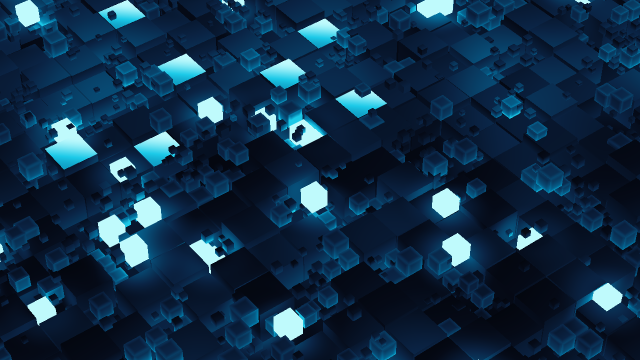
Reproduce this background procedurally as a Shadertoy shader.

```glsl
// A field of floating cubes in three sizes, seen obliquely and lit by glowing ones.
// Each ray walks a fine grid and tests the large, medium and small cube of each cell;
// hashes and layered sines choose the layout and a tone, which a colour ramp paints.

const float VIEW_HEIGHT = 9.0;     // canvas height in large cubes
const float CAMERA_DIST = 37.0;
const float CEILING = 1.7;         // no cube rises above this
const float BIG = 1.0, MID = 0.5, SMALL = 0.25;
const float BIG_SHARE = 0.62;      // cells holding a large cube
const float LAMP_SHARE = 0.15;     // medium cubes that glow
const float LAMP_POWER = 3.2;
const float LAMP_REACH = 1.25;
const int AA = 2;

// Camera axes; the horizontal pair turns the grid, the slope tilts it
const vec3 RIGHT = vec3(0.607, -0.795, 0.0);
const vec3 NEAR = vec3(0.795, 0.607, 0.0);
const vec2 TILT = vec2(0.727, 0.687);

// Cube kinds
const int FLOOR = 0, BLOCK = 1, FROSTED = 2, CHIP = 3, LAMP = 4, LIT_TOP = 5;

struct Cube { vec3 lo; vec3 hi; float tone; int kind; };

vec4 hash4(vec2 p) {
    vec4 q = fract(p.xyxy * vec4(0.1031, 0.1030, 0.0973, 0.1099));
    q += dot(q, q.wzxy + 33.33);
    return fract((q.xxyz + q.yzzw) * q.zywx);
}

// Slow field of light and height, 0 to 1
float wave(vec2 p) {
    return 0.5 + 0.25 * (sin(0.9 * p.x + 1.3 * sin(0.7 * p.y))
                       + sin(1.1 * p.y - 0.5 * p.x + 2.0));
}

vec4 bigHash(vec2 p) { return hash4(floor(p / BIG) + 211.0); }

Cube makeCube(vec2 center, float side, float top, float tone, int kind, bool present) {
    vec3 hi = vec3(center + 0.5 * side, top);
    return Cube(present ? hi - side : hi, hi, tone, kind);
}

Cube bigCube(vec2 p) {
    vec2 id = floor(p / BIG);
    vec4 h = bigHash(p);
    float top = 0.6 + 0.35 * wave(id * 0.6) + 0.22 * step(0.6, h.y);
    bool far = dot(id, NEAR.xy) < -1.5 && dot(id, RIGHT.xy) < 2.0;
    int kind = far && h.z > 0.84 ? LIT_TOP : BLOCK;
    return makeCube((id + 0.5) * BIG, 0.97 * BIG, top, h.w, kind, h.x < BIG_SHARE);
}

Cube midCube(vec2 p) {
    vec2 id = floor(p / MID);
    vec4 h = hash4(id + 437.0);
    float density = bigHash(p).x < BIG_SHARE ? 0.06 : 0.45;
    bool lamp = h.w < LAMP_SHARE;
    float side = MID * (lamp ? 0.93 : mix(0.6, 0.95, h.z));
    float top = lamp ? mix(0.75, 1.55, h.y) : mix(0.35, 1.5, h.y);
    return makeCube((id + 0.5) * MID, side, top, h.w, lamp ? LAMP : FROSTED, h.x < density);
}

Cube smallCube(vec2 p) {
    vec2 id = floor(p / SMALL);
    vec4 h = hash4(id + 823.0);
    float density = bigHash(p).x < BIG_SHARE ? 0.07 : 0.4;
    return makeCube((id + 0.5) * SMALL, SMALL * mix(0.45, 0.95, h.z),
                    mix(0.15, 1.4, h.y), h.w, CHIP, h.x < density);
}

// Rays descend along all three axes, so only the upper faces can be entered
void hitCube(Cube c, vec3 ro, vec3 rd, inout float best, inout Cube found) {
    vec3 enter = (c.hi - ro) / rd, leave = (c.lo - ro) / rd;
    float t = max(enter.x, max(enter.y, enter.z));
    if (t < min(leave.x, min(leave.y, leave.z)) && t < best) { best = t; found = c; }
}

// Light received from glowing cubes close by
float lampLight(vec3 p, vec3 n) {
    float sum = 0.0;
    for (int j = -2; j <= 2; j++)
    for (int i = -2; i <= 2; i++) {
        Cube c = midCube(p.xy + MID * vec2(i, j));
        if (c.kind != LAMP || c.hi.x <= c.lo.x) continue;
        vec3 d = 0.5 * (c.lo + c.hi) - p;
        float r = length(d);
        sum += max(0.0, 0.4 + 0.6 * dot(n, d) / r) * (1.0 - smoothstep(0.1, LAMP_REACH, r));
    }
    return LAMP_POWER * sum;
}

float shade(Cube c, vec3 p) {
    if (c.kind == LAMP) return 5.0;
    float env = wave(p.xy);
    if (c.kind == FLOOR) return min(4.0, 1.6 * env - 0.3 + lampLight(p, vec3(0, 0, 1)));
    vec3 size = c.hi - c.lo, local = (p - c.lo) / size, gap = c.hi - p;
    bool top = gap.z < min(gap.x, gap.y), right = !top && gap.x < gap.y;
    vec3 n = top ? vec3(0, 0, 1) : right ? vec3(1, 0, 0) : vec3(0, 1, 0);
    if (top && c.kind == LIT_TOP) return mix(5.0, 3.5, smoothstep(0.1, 1.0, 0.5 * (local.x + local.y)));
    float lift = smoothstep(0.5, -4.0, dot(p.xy, NEAR.xy));
    float v = top ? -0.4 + 1.6 * c.tone * env + 0.4 * local.x + 0.9 * lift
                  : -0.25 + 0.8 * c.tone + (right ? 0.35 : 0.0) + 2.3 * env * (1.0 - local.z);
    // Frosted rims on the medium cubes
    vec3 edge = abs(local - 0.5) * (1.0 - n);
    float rim = smoothstep(0.25, 0.5, max(edge.x, max(edge.y, edge.z)));
    if (c.kind == FROSTED) v += 0.5 + 0.6 * rim;
    return min(4.0, v + lampLight(p, n));
}

vec3 ramp(float v) {
    vec3 col = vec3(0.02, 0.04, 0.09) * clamp(1.0 + v, 0.2, 1.0);
    col = mix(col, vec3(0.04, 0.14, 0.27), clamp(v, 0.0, 1.0));
    col = mix(col, vec3(0.03, 0.28, 0.44), clamp(v - 1.0, 0.0, 1.0));
    col = mix(col, vec3(0.01, 0.46, 0.64), clamp(v - 2.0, 0.0, 1.0));
    col = mix(col, vec3(0.11, 0.79, 0.91), clamp(v - 3.0, 0.0, 1.0));
    return mix(col, vec3(0.75, 0.98, 0.99), clamp(v - 4.0, 0.0, 1.0));
}

vec3 render(vec2 uv) {
    vec3 forward = -vec3(NEAR.xy * TILT.x, TILT.y), up = vec3(-NEAR.xy * TILT.y, TILT.x);
    vec3 ro = vec3(0, 0, 0.7) - forward * CAMERA_DIST;
    vec3 rd = normalize(forward * CAMERA_DIST + VIEW_HEIGHT * (RIGHT * uv.x + up * uv.y));
    float best = -ro.z / rd.z;
    Cube found = Cube(vec3(0), vec3(1), 0.0, FLOOR);
    vec2 cell = floor((ro + rd * (CEILING - ro.z) / rd.z).xy / SMALL);
    for (int i = 0; i < 32; i++) {
        vec2 mid = (cell + 0.5) * SMALL;
        hitCube(bigCube(mid), ro, rd, best, found);
        hitCube(midCube(mid), ro, rd, best, found);
        hitCube(smallCube(mid), ro, rd, best, found);
        vec2 next = (cell * SMALL - ro.xy) / rd.xy;
        if (best < min(next.x, next.y)) break;
        cell -= next.x < next.y ? vec2(1, 0) : vec2(0, 1);
    }
    return ramp(shade(found, ro + rd * best));
}

void mainImage(out vec4 fragColor, in vec2 fragCoord) {
    vec3 sum = vec3(0);
    for (int k = 0; k < AA * AA; k++) {
        vec2 jitter = (vec2(k % AA, k / AA) + 0.5) / float(AA) - 0.5;
        sum += render((fragCoord + jitter - 0.5 * iResolution.xy) / iResolution.y);
    }
    fragColor = vec4(sum / float(AA * AA), 1.0);
}
```
